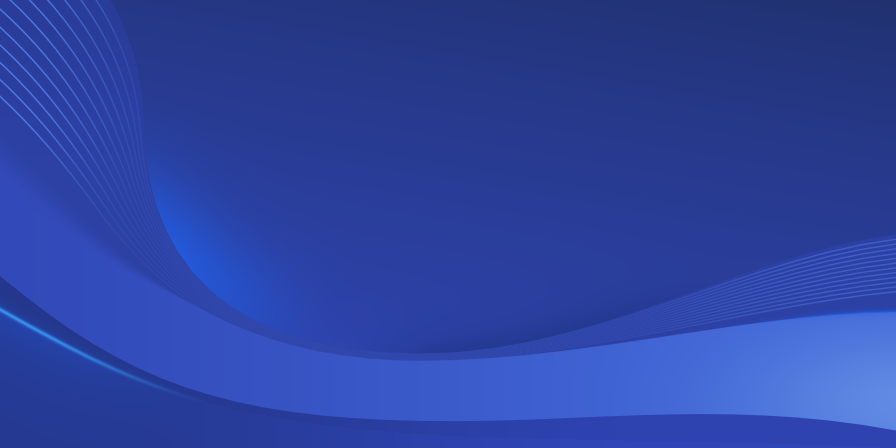
A Shadertoy shader for this background:

```glsl
// Deep blue backdrop with a sweeping ribbon, fanned hairlines and soft edge glows.

// Design space: 768 x 384 units, y pointing down, stretched over the canvas.
const vec2 DESIGN = vec2(768.0, 384.0);
const int STEPS = 14;   // segments per Bezier piece
const int LINES = 12;   // hairlines in the fan
const float LINE_HALF_WIDTH = 0.35;

const vec3 NIGHT = vec3(0.125, 0.190, 0.430);
const vec3 INDIGO = vec3(0.195, 0.280, 0.740);
const vec3 VEIL = vec3(0.175, 0.253, 0.645);
const vec3 RIBBON_LEFT = vec3(0.195, 0.285, 0.720);
const vec3 RIBBON_RIGHT = vec3(0.255, 0.400, 0.840);
const vec3 RIBBON_SHINE = vec3(0.400, 0.570, 0.900);
const vec3 FLOOR_LEFT = vec3(0.140, 0.215, 0.550);
const vec3 FLOOR_RIGHT = vec3(0.180, 0.260, 0.690);
const vec3 AZURE = vec3(0.130, 0.370, 0.900);
const vec3 CYAN = vec3(0.220, 0.600, 0.960);
const vec3 HAIRLINE = vec3(0.310, 0.500, 0.910);
const vec3 SHADOW = vec3(0.125, 0.210, 0.530);

// Each curve is three joined cubic Beziers, running left to right.
const vec2 CREST[10] = vec2[10](
    vec2(50, -60), vec2(105, 0), vec2(122, 50), vec2(123, 105), vec2(125, 225),
    vec2(195, 303), vec2(360, 303), vec2(510, 303), vec2(635, 218), vec2(768, 201));
const vec2 FAN_END[10] = vec2[10](
    vec2(-60, 35), vec2(0, 75), vec2(45, 125), vec2(90, 188), vec2(150, 265),
    vec2(220, 307), vec2(360, 309), vec2(500, 309), vec2(640, 262), vec2(768, 250));
const vec2 RIBBON_TOP[10] = vec2[10](
    vec2(-60, 55), vec2(0, 105), vec2(50, 165), vec2(100, 213), vec2(170, 275),
    vec2(250, 309), vec2(360, 309), vec2(500, 309), vec2(640, 268), vec2(768, 267));
const vec2 RIBBON_BASE[10] = vec2[10](
    vec2(-60, 185), vec2(-20, 220), vec2(20, 255), vec2(60, 282), vec2(150, 343),
    vec2(240, 361), vec2(390, 361), vec2(510, 361), vec2(630, 343), vec2(768, 369));
const vec2 FLOOR_EDGE[10] = vec2[10](
    vec2(-60, 228), vec2(-20, 255), vec2(20, 277), vec2(60, 298), vec2(150, 345),
    vec2(230, 365), vec2(390, 374), vec2(510, 378), vec2(630, 378), vec2(768, 384));

vec2 bezier(vec2 a, vec2 b, vec2 c, vec2 d, float t) {
    float s = 1.0 - t;
    return s * s * s * a + 3.0 * s * s * t * b + 3.0 * s * t * t * c + t * t * t * d;
}

// Signed distance to a curve, positive below it.
float curveDistance(vec2 p, vec2 c[10]) {
    float nearest = 1e6, side = 1.0;
    vec2 a = c[0];
    for (int k = 0; k < 9; k += 3) {
        for (int i = 1; i <= STEPS; i++) {
            vec2 b = bezier(c[k], c[k + 1], c[k + 2], c[k + 3], float(i) / float(STEPS));
            vec2 ab = b - a, ap = p - a;
            vec2 gap = ap - ab * clamp(dot(ap, ab) / dot(ab, ab), 0.0, 1.0);
            nearest = min(nearest, dot(gap, gap));
            if (p.x >= a.x && p.x < b.x) side = ap.y * ab.x > ab.y * ap.x ? 1.0 : -1.0;
            a = b;
        }
    }
    return side * sqrt(nearest);
}

// Strength of the hairlines blended between the crest and the end of the fan.
float hairlines(vec2 p, float pixel) {
    float strength = 0.0;
    for (int i = 1; i <= LINES; i++) {
        float f = float(i) / float(LINES);
        vec2 c[10];
        for (int j = 0; j < 10; j++) c[j] = mix(CREST[j], FAN_END[j], f);
        float d = abs(curveDistance(p, c));
        strength = max(strength, 1.0 - smoothstep(0.0, LINE_HALF_WIDTH + pixel, d));
    }
    return strength;
}

void mainImage(out vec4 fragColor, in vec2 fragCoord) {
    vec2 uv = fragCoord / iResolution.xy;
    vec2 p = vec2(uv.x, 1.0 - uv.y) * DESIGN;
    float pixel = DESIGN.y / iResolution.y;
    float crest = curveDistance(p, CREST);
    float top = curveDistance(p, RIBBON_TOP);
    float base = curveDistance(p, RIBBON_BASE);
    float ground = curveDistance(p, FLOOR_EDGE);

    // Backdrop, with an azure glow and a shadow behind the crest
    float fall = 0.75 * (1.0 - uv.y) + 0.25 * (1.0 - uv.x);
    vec3 color = mix(NIGHT, INDIGO, pow(fall, 0.8));
    float away = max(-crest, 0.0);
    float glow = exp(-pow(away / 42.0, 1.4)) * exp(-pow((p.y - 215.0) / 68.0, 2.0));
    color = mix(color, AZURE, 0.8 * glow * (1.0 - smoothstep(200.0, 310.0, p.x)));
    float shade = smoothstep(290.0, 400.0, p.x) * (1.0 - smoothstep(480.0, 680.0, p.x));
    color = mix(color, SHADOW, 0.75 * shade * exp(-away / 18.0));

    // Veil with hairlines at both ends
    vec3 veil = mix(VEIL, VEIL * 0.93, smoothstep(150.0, 0.0, p.y));
    float leftFade = (1.0 - smoothstep(20.0, 135.0, p.x)) * (1.0 - smoothstep(90.0, 225.0, p.y));
    float rightFade = 0.4 * smoothstep(500.0, 740.0, p.x);
    float fade = 0.85 * leftFade + rightFade + 0.10;
    if (crest > -2.0 && top < 30.0) veil = mix(veil, HAIRLINE, fade * hairlines(p, pixel));
    color = mix(color, veil, clamp(crest / pixel + 0.5, 0.0, 1.0));

    // Ribbon, soft at its upper left and shining at its right end
    vec3 ribbon = mix(RIBBON_LEFT, RIBBON_RIGHT, smoothstep(-80.0, 720.0, p.x));
    float shine = exp(-dot((p - vec2(790, 345)) / vec2(150, 65), (p - vec2(790, 345)) / vec2(150, 65)));
    ribbon = mix(ribbon, RIBBON_SHINE, 0.85 * shine);
    float rim = smoothstep(600.0, 768.0, p.x) * exp(-abs(top) / 1.6);
    float softness = mix(30.0, pixel, smoothstep(0.0, 180.0, p.x));
    color = mix(color, ribbon, smoothstep(-0.5 * pixel, softness, top));
    color = mix(color, AZURE, 0.7 * rim);

    // Floor below the ribbon, with a cyan streak
    vec3 under = mix(FLOOR_LEFT, FLOOR_RIGHT, smoothstep(60.0, 560.0, p.x));
    under *= mix(1.0, 1.04, step(0.0, ground));
    float streakFade = 1.0 - smoothstep(20.0, 190.0, p.x);
    float halo = exp(-abs(ground) / (ground > 0.0 ? 24.0 : 4.0));
    under = mix(under, AZURE, 0.32 * halo * streakFade);
    under = mix(under, CYAN, 0.9 * streakFade * exp(-pow(ground / 1.7, 2.0)));
    color = mix(color, under, clamp(base / pixel + 0.5, 0.0, 1.0));

    fragColor = vec4(color, 1.0);
}
```
